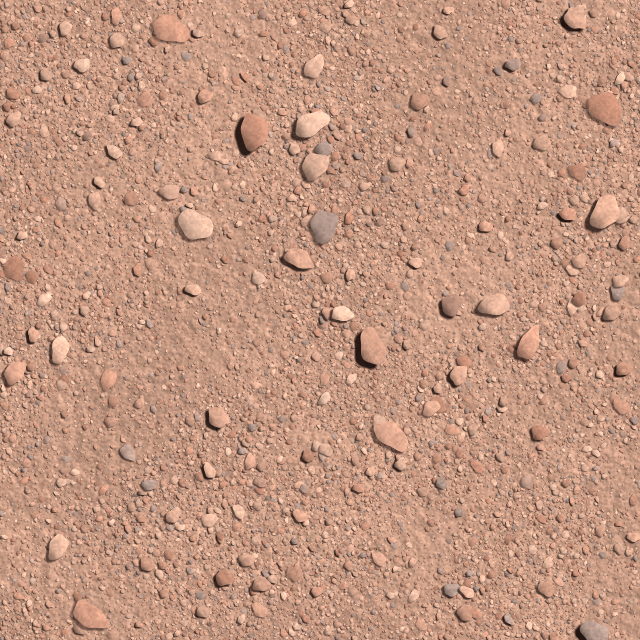
A Shadertoy shader for this texture:

```glsl
#define LIGHT vec2(0.80, 0.60)
#define SOIL vec3(0.795, 0.618, 0.525)
#define PALE vec3(0.930, 0.755, 0.655)
#define RUST vec3(0.770, 0.550, 0.455)
#define GREY vec3(0.680, 0.590, 0.555)
#define SHADOW vec3(0.100, 0.055, 0.045)
#define TAU 6.2832
#define LAYERS 6

vec4 hash4(vec2 p) {
    vec4 q = fract(p.xyxy * vec4(0.1031, 0.1030, 0.0973, 0.1099));
    q += dot(q, q.wzxy + 33.33);
    return fract((q.xxyz + q.yzzw) * q.zywx);
}

float noise(vec2 p) {
    vec2 i = floor(p), f = fract(p);
    f = f * f * (3.0 - 2.0 * f);
    float low = mix(hash4(i).x, hash4(i + vec2(1, 0)).x, f.x);
    float high = mix(hash4(i + vec2(0, 1)).x, hash4(i + vec2(1, 1)).x, f.x);
    return mix(low, high, f.y);
}

float fbm(vec2 p) {
    float sum = 0.0, weight = 0.5;
    for (int i = 0; i < 4; i++) {
        sum += weight * noise(p);
        p = mat2(1.6, 1.2, -1.2, 1.6) * p + 7.3;
        weight *= 0.5;
    }
    return sum / 0.9375;
}

// Rounded, uneven pebble: below 1 inside, above 1 outside
float pebble(vec2 q, vec4 seed) {
    float turn = seed.x * TAU;
    q = mat2(cos(turn), sin(turn), -sin(turn), cos(turn)) * q;
    q.y *= 1.0 + 0.6 * seed.y;
    float a = atan(q.y, q.x + 1e-5);
    float wobble = 0.07 * sin(2.0 * a + seed.w * TAU)
                 + 0.08 * sin(3.0 * a + seed.z * TAU)
                 + 0.05 * sin(5.0 * a + seed.y * 40.0);
    return length(q) * (1.0 + wobble);
}

vec3 stoneColor(vec4 seed) {
    vec3 color = mix(RUST, PALE, seed.z);
    color = mix(color, GREY, 0.8 * smoothstep(0.80, 0.95, seed.w));
    return color * (0.91 + 0.18 * seed.y);
}

// Sunlit soil with soft swells and fine grit
vec3 soil(vec2 uv) {
    float swell = fbm(uv * 7.0) - 0.5;
    float rough = fbm(uv * 75.0) - fbm(uv * 75.0 + LIGHT * 0.35);
    float grit = noise(uv * 260.0) - noise(uv * 260.0 + LIGHT * 0.6);
    return SOIL * (1.0 + 0.16 * swell + 0.55 * rough + 0.16 * grit);
}

// One grid of jittered stones, each with a shadow on its lee side
void scatter(inout vec3 color, vec2 uv, float cells, float density, float depth) {
    vec2 p = uv * cells;
    for (int j = -1; j <= 1; j++)
    for (int i = -1; i <= 1; i++) {
        vec2 id = floor(p) + vec2(i, j);
        vec4 place = hash4(id + cells * 1.7);
        vec4 seed = hash4(id + cells * 3.1 + 50.0);
        float crowd = smoothstep(0.32, 0.62, fbm(id / cells * 6.0 + 3.0));
        if (place.z > density * mix(0.35, 1.0, crowd)) continue;

        float radius = mix(0.19, 0.48, place.w * place.w);
        vec2 q = (p - id - 0.1 - 0.8 * place.xy) / radius;
        float blur = 0.8 * cells / (iResolution.y * radius);
        float body = pebble(q, seed);
        float raised = mix(0.35, 1.0, fract(seed.w * 7.0 + seed.x));
        float shade = pebble(q + LIGHT * 0.42 * raised, seed);
        float dark = 1.0 - smoothstep(0.95 - blur, 1.08 + blur, shade);
        color = mix(color, SHADOW, dark * depth * raised);

        // Dome shading, dimmer on the side turned from the sun
        float facing = dot(q, LIGHT);
        float lit = 1.02 + 0.10 * facing;
        lit -= 0.38 * raised * smoothstep(0.15, 1.0, -facing);
        lit += 0.22 * (fbm(q * 2.2 + seed.xy * 60.0) - 0.5);
        float cover = 1.0 - smoothstep(1.0 - blur, 1.0 + blur, body);
        color = mix(color, stoneColor(seed) * lit, cover);
    }
}

void mainImage(out vec4 fragColor, in vec2 fragCoord) {
    vec2 uv = fragCoord / iResolution.y;
    vec3 color = soil(uv);

    // Grit first, then gravel, then the few big stones
    float cells[LAYERS] = float[](190.0, 130.0, 95.0, 62.0, 36.0, 16.0);
    float density[LAYERS] = float[](0.75, 0.65, 0.55, 0.42, 0.25, 0.20);
    float depth[LAYERS] = float[](0.50, 0.62, 0.72, 0.82, 0.90, 0.95);
    for (int k = 0; k < LAYERS; k++)
        scatter(color, uv, cells[k], density[k], depth[k]);

    // Dust over everything
    color *= 1.0 + 0.14 * (noise(uv * 330.0) - 0.5);
    fragColor = vec4(clamp(color, 0.0, 1.0), 1.0);
}
```
